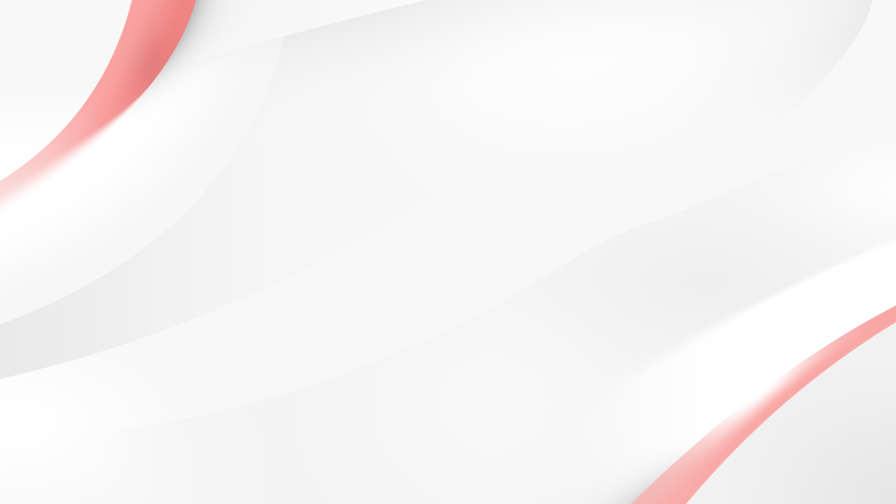
Reproduce this background procedurally as a Shadertoy shader.

```glsl
// Soft white sheets swept in curves, with a pink ribbon in two opposite corners.

float cross2(vec2 a, vec2 b) { return a.x * b.y - a.y * b.x; }

// Signed distance to the parabola from a through mid to c, negative on the chord side.
float curve(vec2 p, vec2 a, vec2 mid, vec2 c) {
    vec2 e1 = 2.0 * mid - 0.5 * (a + c) - a;
    vec2 e2 = c - a;
    vec2 q = p - a;
    float det = cross2(e1, e2);
    float v = cross2(q, e2) / det;
    float w = cross2(e1, q) / det;
    float u = 1.0 - v - w;
    vec2 gradV = vec2(e2.y, -e2.x) / det;
    vec2 gradW = vec2(-e1.y, e1.x) / det;
    vec2 grad = 2.0 * v * gradV - 4.0 * (u * gradW - w * (gradV + gradW));
    return (v * v - 4.0 * u * w) / max(length(grad), 1e-4);
}

// Coverage of the negative side, with an edge of the given width.
float inside(float d, float width) { return 1.0 - smoothstep(-0.5 * width, 0.5 * width, d); }

float glow(vec2 p, vec2 centre, vec2 radius) {
    vec2 q = (p - centre) / radius;
    return exp(-dot(q, q));
}

float falloff(float d, float reach) { return exp(-max(d, 0.0) / reach); }

// Central sheets: a grey upper wedge, a light sweep and a grey lower sheet.
float centreTone(vec2 p, float aa) {
    float wedge = curve(p, vec2(0.0, 0.248), vec2(0.556, 0.442), vec2(1.065, 0.757));
    float leftSweep = curve(p, vec2(0.174, 0.139), vec2(0.995, 0.402), vec2(1.731, 1.0));
    float rightSweep = -curve(p, vec2(1.019, 0.421), vec2(1.389, 0.597), vec2(1.778, 0.745));
    float sweep = mix(leftSweep, rightSweep, smoothstep(1.08, 1.36, p.x));
    float arc = curve(p, vec2(1.731, 1.0), vec2(1.634, 0.843), vec2(1.389, 0.618));

    float tone = 0.971 + 0.028 * glow(p, vec2(0.0, 0.16), vec2(0.28, 0.14));
    float wedgeTone = mix(0.915, 0.967, smoothstep(-0.1, 0.65, p.x));
    tone = mix(tone, wedgeTone, inside(wedge, aa) * (1.0 - smoothstep(0.7, 1.0, p.x)));
    tone += 0.024 * glow(p, vec2(1.12, 0.94), vec2(0.36, 0.22));
    tone -= 0.05 * inside(arc, aa) * falloff(-arc, 0.12) * smoothstep(0.72, 0.98, p.y);

    float lower = 0.958 + 0.04 * glow(p, vec2(0.0, 0.05), vec2(0.26, 0.2));
    lower += 0.016 * glow(p, vec2(0.98, 0.2), vec2(0.22, 0.2));
    lower += 0.034 * glow(p, vec2(1.8, 0.63), vec2(0.22, 0.11));
    lower -= 0.02 * glow(p, vec2(1.4, 0.44), vec2(0.24, 0.11));
    return mix(tone, lower, (1.0 - inside(sweep, aa)) * smoothstep(0.1, 0.42, p.x));
}

// Pale sheet, ribbon and plain corner at the upper left.
vec3 upperCorner(vec3 col, vec2 p, float aa) {
    float sheet = curve(p, vec2(0.579, 1.0), vec2(0.398, 0.611), vec2(0.0, 0.356));
    float outer = curve(p, vec2(0.389, 1.0), vec2(0.262, 0.789), vec2(0.0, 0.579));
    float inner = curve(p, vec2(0.262, 1.0), vec2(0.167, 0.794), vec2(0.0, 0.641));
    float height = smoothstep(0.58, 0.95, p.y);

    float sheetTone = mix(0.967, 1.0, smoothstep(0.02, 0.2, -sheet));
    sheetTone = mix(sheetTone, 0.98, smoothstep(0.85, 1.0, p.y));
    col = mix(col, vec3(sheetTone), inside(sheet, aa) * (1.0 - 0.8 * smoothstep(0.82, 1.0, p.y)));
    col -= 0.22 * falloff(outer, 0.025) * smoothstep(0.74, 0.94, p.y);

    float across = clamp(inner / max(inner - outer, 1e-3), 0.0, 1.0);
    vec3 pink = mix(vec3(0.98, 0.87, 0.86), vec3(0.985, 0.64, 0.64), smoothstep(0.58, 0.84, p.y));
    pink = mix(pink, vec3(0.94, 0.52, 0.51), height * smoothstep(0.1, 0.9, across));
    pink -= vec3(0.05, 0.04, 0.04) * glow(p, vec2(0.3, 0.87), vec2(0.05, 0.08));
    float softness = mix(0.045, aa, smoothstep(0.66, 0.84, p.y));
    col = mix(col, pink, inside(outer + 0.35 * (softness - aa), softness));

    float cornerTone = mix(1.0, 0.972, smoothstep(0.66, 0.86, p.y));
    return mix(col, vec3(cornerTone), inside(inner, aa));
}

// White sheet, ribbon and grey corner at the lower right.
vec3 lowerCorner(vec3 col, vec2 p, float aa) {
    float sheet = curve(p, vec2(1.778, 0.525), vec2(1.366, 0.322), vec2(0.995, 0.074));
    float outer = curve(p, vec2(1.778, 0.394), vec2(1.514, 0.227), vec2(1.252, 0.0));
    float inner = curve(p, vec2(1.778, 0.361), vec2(1.556, 0.199), vec2(1.361, 0.0));

    float sheetTone = mix(0.968, 1.0, smoothstep(1.05, 1.5, p.x));
    float edge = mix(0.06, 0.015, smoothstep(1.1, 1.6, p.x));
    col = mix(col, vec3(sheetTone), inside(sheet, edge) * smoothstep(0.95, 1.3, p.x));
    col -= 0.13 * falloff(outer, 0.03) * (1.0 - smoothstep(0.0, 0.14, p.y));

    float across = clamp(outer / min(outer - inner, -1e-3), 0.0, 1.0);
    float middle = glow(p, vec2(1.5, 0.22), vec2(0.16, 0.16));
    vec3 pink = mix(vec3(0.95, 0.72, 0.71), vec3(0.97, 0.64, 0.63), smoothstep(1.28, 1.6, p.x));
    pink = mix(pink, vec3(0.98, 0.66, 0.65), across);
    pink = mix(pink, vec3(1.0), middle * (1.0 - smoothstep(0.0, 0.85, across)));
    col = mix(col, pink, inside(outer, aa));

    float cornerTone = 0.945 - 0.04 * smoothstep(1.4, 1.8, p.x) * (1.0 - smoothstep(0.0, 0.3, p.y));
    return mix(col, vec3(cornerTone), inside(inner, aa));
}

void mainImage(out vec4 fragColor, in vec2 fragCoord) {
    vec2 p = fragCoord / iResolution.y;
    float aa = 1.5 / iResolution.y;
    vec3 col = vec3(centreTone(p, aa));
    col = upperCorner(col, p, aa);
    col = lowerCorner(col, p, aa);
    fragColor = vec4(clamp(col, 0.0, 1.0), 1.0);
}
```
